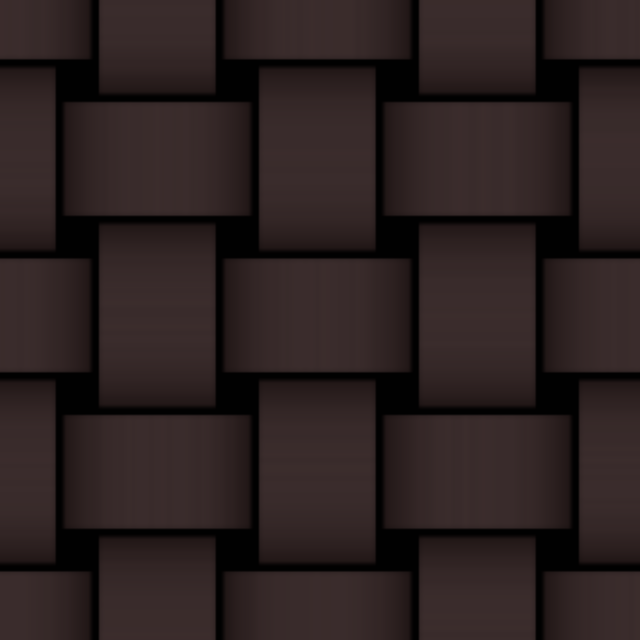
A Shadertoy shader for this pattern:

```glsl
// Plain basket weave of flat, dark brown straps over black gaps.
// Each strap shows where it crosses on top, and it darkens along its length
// towards both ends, where it dives under its neighbours.

const vec2 PITCH = vec2(0.250, 0.2445);        // spacing of columns and rows
const vec2 CENTER = vec2(0.4958, 0.5072);      // a crossing with the row on top
const vec2 HALF_WIDTH = vec2(0.0935, 0.0912);  // half width of column and row
const float END_GAP = 0.0045;                  // shadow line at each strap end

const vec3 GAP_COLOR = vec3(0.004, 0.002, 0.002);
const vec3 END_COLOR = vec3(0.110, 0.073, 0.071);
const vec3 CREST_COLOR = vec3(0.227, 0.172, 0.171);

float hash(vec2 p) {
    vec3 q = fract(vec3(p.xyx) * 0.1031);
    q += dot(q, q.yzx + 33.33);
    return fract((q.x + q.y) * q.z);
}

// Smooth one-dimensional noise, different for every seed
float streakNoise(float x, float seed) {
    float cell = floor(x);
    float f = x - cell;
    f = f * f * (3.0 - 2.0 * f);
    return mix(hash(vec2(cell, seed)), hash(vec2(cell + 1.0, seed)), f);
}

// 1 inside the half extent, falling to 0 across the given softness
float softInside(float d, float halfExtent, float softness) {
    return 1.0 - smoothstep(halfExtent - softness, halfExtent, abs(d));
}

// Strap running along p.x; pitch, halfWidth: x = along it, y = across it.
// Returns its colour and its coverage.
vec4 strap(vec2 p, vec2 pitch, vec2 halfWidth, float parity, float pixel) {
    // Nearest crossing where this strap is on top
    float lane = round(p.y / pitch.y);
    float offset = lane + parity;
    float crossing = 2.0 * round((p.x / pitch.x - offset) * 0.5) + offset;
    vec2 d = p - vec2(crossing, lane) * pitch;

    // Curved shading along the length
    float halfLength = pitch.x - halfWidth.x - END_GAP;
    float t = min(abs(d.x) / halfLength, 1.0);
    vec3 color = mix(CREST_COLOR, END_COLOR, t * t * t);

    // Faint bands across the strap and rounded long edges
    float seed = lane * 7.0 + crossing * 13.0 + parity * 31.0 + 100.0;
    color *= 0.98 + 0.04 * streakNoise(d.x * 110.0 + 50.0, seed);
    color *= 0.86 + 0.14 * softInside(d.y, halfWidth.y, 0.012);

    float cover = softInside(d.x, halfLength, max(0.011, pixel))
                * softInside(d.y, halfWidth.y, max(0.0045, pixel));
    return vec4(color, cover);
}

void mainImage(out vec4 fragColor, in vec2 fragCoord) {
    vec2 p = fragCoord / iResolution.y - CENTER;
    float pixel = 1.5 / iResolution.y;

    vec4 row = strap(p, PITCH, HALF_WIDTH, 0.0, pixel);
    vec4 column = strap(p.yx, PITCH.yx, HALF_WIDTH.yx, 1.0, pixel);

    vec3 color = mix(GAP_COLOR, column.rgb, column.a);
    color = mix(color, row.rgb, row.a);
    fragColor = vec4(color, 1.0);
}
```
